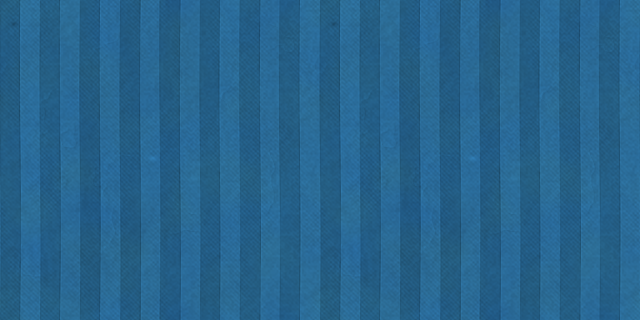
Reproduce this pattern procedurally as a Shadertoy shader.

```glsl
const float TAU = 6.2831853;

float hash(vec2 p) {
    return fract(sin(dot(p, vec2(127.1, 311.7))) * 43758.5453);
}

// Value noise on a unit tile; cells must be whole so that it wraps
float wrapNoise(vec2 p, vec2 cells, float seed) {
    vec2 q = p * cells;
    vec2 i = floor(q);
    vec2 f = q - i;
    f = f * f * (3.0 - 2.0 * f);
    vec2 a = mod(i, cells) + seed;
    vec2 b = mod(i + 1.0, cells) + seed;
    return mix(mix(hash(a), hash(vec2(b.x, a.y)), f.x),
               mix(hash(vec2(a.x, b.y)), hash(b), f.x), f.y);
}

float wrapFbm(vec2 p, float cells, float seed) {
    float sum = 0.0;
    float weight = 0.5;
    for (int octave = 0; octave < 4; octave++) {
        sum += weight * wrapNoise(p, vec2(cells), seed);
        cells *= 2.0;
        weight *= 0.5;
        seed += 17.0;
    }
    return sum / 0.9375;
}

// Thin wandering folds, kept only in scattered patches
float crease(vec2 p, float cells, float width, float seed) {
    float fold = abs(wrapFbm(p, cells, seed) - 0.5);
    float scatter = smoothstep(0.45, 0.7, wrapNoise(p, vec2(9.0), seed + 5.0));
    return scatter * exp(-fold / width);
}

// Diagonal ribs falling to the right, crossed by weaker ones into dots
float weave(vec2 p, float count) {
    float falling = cos(TAU * count * (p.x + p.y));
    float rising = cos(TAU * count * (p.x - p.y));
    return 0.65 * falling + 0.35 * rising;
}

// Positive inside the light stripes, negative inside the dark ones
float stripeDistance(float x, float pairs) {
    float s = fract(x * pairs - 0.25);
    return (0.25 - abs(s - 0.5)) / pairs;
}

float softLine(float d, float centre, float width) {
    float t = (d - centre) / width;
    return exp(-t * t);
}

float spot(vec2 p, vec2 centre, vec2 radius) {
    vec2 q = (fract(p - centre + 0.5) - 0.5) / radius;
    return exp(-dot(q, q));
}

void mainImage(out vec4 fragColor, in vec2 fragCoord) {
    const float pairs = 8.0;
    const vec3 darkBlue = vec3(0.139, 0.365, 0.516);
    const vec3 lightBlue = vec3(0.167, 0.422, 0.594);

    // Two square tiles across, one down
    vec2 p = fragCoord / iResolution.xy * vec2(2.0, 1.0);
    float pixel = 1.0 / iResolution.y;

    // Nearly straight stripe edges with a slow sway
    float x = p.x + 0.0025 * (wrapNoise(p, vec2(16.0, 2.0), 3.0) - 0.5)
                  - 0.0015 * sin(TAU * p.y);
    float d = stripeDistance(x, pairs);
    float light = smoothstep(-pixel, pixel, d);
    vec3 color = mix(darkBlue, lightBlue, light);

    // Each strip has its own tint
    float strip = mod(floor(x * pairs * 2.0), pairs * 2.0);
    color *= 1.0 + 0.025 * (hash(vec2(strip, 4.0)) - 0.5);

    // Fine overlap shadow and lit rim, broken along their length
    float leftSide = step(fract(x * pairs - 0.25), 0.5);
    float broken = 0.5 + wrapNoise(p, vec2(16.0, 20.0), 12.0);
    float shadow = softLine(d, -0.001, 0.002) * broken;
    float rim = softLine(d, 0.003, 0.002) * broken;
    color *= 1.0 - shadow * mix(0.07, 0.13, leftSide);
    color *= 1.0 + rim * mix(0.03, 0.05, leftSide);

    // Mottled dye that shifts hue more than depth
    float mottle = wrapFbm(p, 7.0, 21.0) - 0.5;
    float greyness = wrapFbm(p, 9.0, 63.0) - 0.5;
    color *= 1.0 + mottle * vec3(0.12, 0.10, 0.05);
    color += greyness * vec3(0.02, 0.012, -0.045);

    // Paper relief and folds lit from the upper left
    vec2 toLight = vec2(-0.004, 0.004);
    float relief = wrapFbm(p, 24.0, 35.0) - wrapFbm(p + toLight, 24.0, 35.0);
    float folds = crease(p, 5.0, 0.012, 47.0) - crease(p + toLight, 5.0, 0.012, 47.0);
    color *= 1.0 + 0.17 * relief + 0.07 * folds;

    // Woven ribs and grain
    float wovenArea = smoothstep(0.15, 0.7, wrapNoise(p, vec2(16.0, 7.0), 71.0));
    color *= 1.0 + weave(p, 72.0) * mix(0.3, 1.0, wovenArea) * mix(0.055, 0.04, light);
    color *= 1.0 + 0.09 * (wrapNoise(p, vec2(150.0), 90.0) - 0.5);

    // Stain and scuffs
    color *= 1.0 - 0.20 * spot(p, vec2(0.043, 0.925), vec2(0.008, 0.007));
    color *= 1.0 + 0.13 * spot(p, vec2(0.475, 0.505), vec2(0.014, 0.007));
    color *= 1.0 + 0.05 * spot(p, vec2(0.60, 0.44), vec2(0.022, 0.012));

    fragColor = vec4(clamp(color, 0.0, 1.0), 1.0);
}
```
